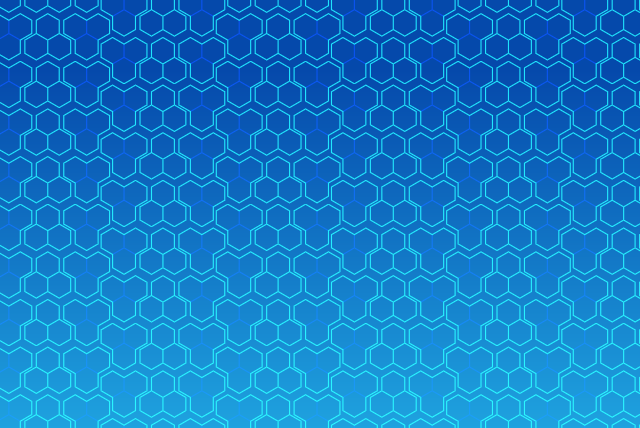
Reproduce this pattern procedurally as a Shadertoy shader.

```glsl
const float HEX_RADIUS = 0.0309;
const float ROW_PITCH = 0.1113;
const float GROUP_PITCH = 0.2691;
const float SLOT_PITCH = 0.0909;
const float LINE_WIDTH = 0.0026;
const vec2 GROUP_ORIGIN = vec2(0.6498, 0.9140);

float segmentDistance(vec2 p, vec2 a, vec2 b) {
    vec2 ap = p - a, ab = b - a;
    return length(ap - ab * clamp(dot(ap, ab) / dot(ab, ab), 0.0, 1.0));
}

// Fold the plane into one sixth of a threefold mirror symmetry
vec2 foldThreeWay(vec2 p) {
    vec2 mirror = vec2(-0.5, 0.8660254);
    p.x = abs(p.x);
    p -= 2.0 * min(dot(p, mirror), 0.0) * mirror;
    return vec2(abs(p.x), p.y);
}

// Three joined hexagons: x is distance to the outline, y to the inner spokes
vec2 trefoilDistance(vec2 p, float radius) {
    p = foldThreeWay(p);
    float side = 0.8660254 * radius;
    vec2 tip = vec2(0.0, 2.0 * radius);
    vec2 shoulder = vec2(side, 1.5 * radius);
    vec2 notch = vec2(side, 0.5 * radius);
    float outline = min(segmentDistance(p, tip, shoulder),
                        segmentDistance(p, shoulder, notch));
    return vec2(outline, segmentDistance(p, vec2(0.0), notch));
}

// Distances to bright lines (x) and dim lines (y)
vec2 latticeDistance(vec2 p) {
    vec2 nearest = vec2(1.0);
    float homeGroup = floor(p.x / GROUP_PITCH + 0.5);
    for (int g = -1; g <= 1; g++) {
        float group = homeGroup + float(g);
        // Alternate groups shift by half a row
        float y = p.y + 0.5 * ROW_PITCH * mod(group, 2.0);
        y = mod(y + 0.5 * ROW_PITCH, ROW_PITCH) - 0.5 * ROW_PITCH;

        // An upright trefoil stands between two inverted ones
        for (int slot = -1; slot <= 1; slot++) {
            bool upright = slot == 0;
            float x = p.x - group * GROUP_PITCH - float(slot) * SLOT_PITCH;
            vec2 local = vec2(x, upright ? y : -y);
            local.y += 0.25 * HEX_RADIUS;
            vec2 d = trefoilDistance(local, HEX_RADIUS);
            if (upright) d = vec2(min(d.x, d.y), 1.0);
            nearest = min(nearest, d);
        }
    }
    return nearest;
}

float strokeCoverage(float d, float width, float pixel) {
    return clamp((0.5 * width - d) / pixel + 0.5, 0.0, 1.0);
}

void mainImage(out vec4 fragColor, in vec2 fragCoord) {
    float pixel = 1.0 / iResolution.y;
    vec2 uv = fragCoord * pixel;

    // Deep blue holds near the top, then lightens downward
    float fade = clamp((1.0 - uv.y - 0.16) / 0.84, 0.0, 1.0);
    vec3 color = mix(vec3(0.02, 0.285, 0.67), vec3(0.12, 0.635, 0.875), fade);
    vec3 dimLine = mix(vec3(0.04, 0.33, 0.95), vec3(0.11, 0.63, 0.98), fade);
    vec3 brightLine = mix(vec3(0.12, 0.89, 0.99), vec3(0.17, 0.97, 1.0), fade);

    // Dim spokes lie under the bright outlines
    vec2 d = latticeDistance(uv - GROUP_ORIGIN);
    color = mix(color, dimLine, strokeCoverage(d.y, LINE_WIDTH, pixel));
    color = mix(color, brightLine, strokeCoverage(d.x, LINE_WIDTH, pixel));
    fragColor = vec4(color, 1.0);
}
```
